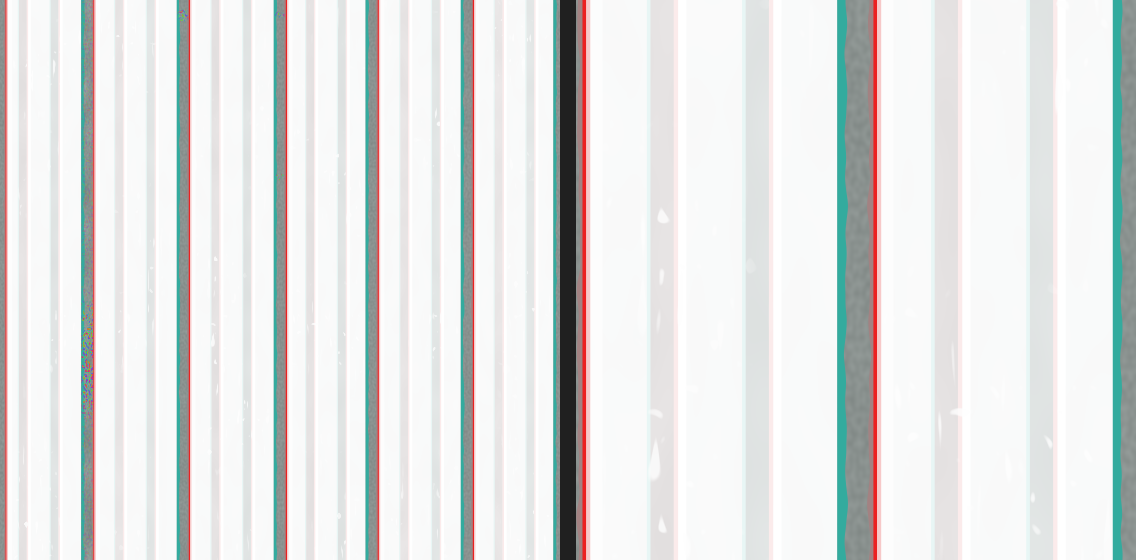
Left: the whole. Right: its middle third, enlarged.
Write a Shadertoy shader that draws this pattern.

```glsl
const float REPEATS = 6.0;
const vec3 PAPER = vec3(0.977, 0.979, 0.979);
const vec3 GREY = vec3(0.54, 0.57, 0.56);
const vec3 TEAL = vec3(0.20, 0.67, 0.62);
const vec3 MAUVE = vec3(0.64, 0.51, 0.51);
const vec3 RED = vec3(0.92, 0.13, 0.13);
const vec3 PINK = vec3(0.97, 0.79, 0.79);

// Uneven spacing, in fractions of one repeat
const float BAR_SHIFT[6] = float[](0.0, -0.059, -0.035, 0.004, -0.012, 0.008);
const float PALE_SHIFT[6] = float[](0.246, 0.277, 0.309, 0.324, 0.332, 0.344);

float hash(vec2 p) {
    vec3 q = fract(p.xyx * vec3(0.1031, 0.1030, 0.0973));
    q += dot(q, q.yzx + 33.33);
    return fract((q.x + q.y) * q.z);
}

float cornerSlope(vec2 cell, vec2 offset) {
    float angle = 6.2832 * hash(cell);
    return dot(vec2(cos(angle), sin(angle)), offset);
}

float gradientNoise(vec2 p) {
    vec2 i = floor(p), f = fract(p);
    vec2 u = f * f * f * (f * (f * 6.0 - 15.0) + 10.0);
    vec2 e = vec2(1.0, 0.0);
    float low = mix(cornerSlope(i, f), cornerSlope(i + e, f - e), u.x);
    float high = mix(cornerSlope(i + e.yx, f - e.yx), cornerSlope(i + 1.0, f - 1.0), u.x);
    return mix(low, high, u.y);
}

// Box-filtered coverage of the interval lo..hi
float band(float x, float lo, float hi, float px) {
    return clamp((x - lo) / px + 0.5, 0.0, 1.0) - clamp((x - hi) / px + 0.5, 0.0, 1.0);
}

float spot(vec2 p, vec2 center, vec2 radius) {
    return 1.0 - smoothstep(0.4, 1.0, length((p - center) / radius));
}

// Sparse flecks and upright scratches, gathered in patches
float wear(vec2 uv) {
    float patches = smoothstep(-0.1, 0.35, gradientNoise(uv * vec2(9.0, 6.0) + 4.0));
    float flecks = smoothstep(0.40, 0.50, gradientNoise(uv * vec2(95.0, 70.0)));
    float scratches = smoothstep(0.38, 0.48, gradientNoise(uv * vec2(130.0, 22.0) + 31.0));
    return patches * max(flecks, scratches);
}

// Faint stripe with a cool left fringe, warm right fringe and white rim
vec3 paleStripe(vec3 color, float x, float px, vec3 tint) {
    color = mix(color, vec3(0.91, 0.965, 0.96), band(x, -0.056, -0.040, px));
    color = mix(color, tint, band(x, -0.043, 0.043, px));
    color = mix(color, vec3(0.985, 0.92, 0.92), band(x, 0.040, 0.056, px));
    return mix(color, vec3(1.0), band(x, 0.056, 0.085, px));
}

// Dark bar with split colour edges
vec3 darkBar(vec3 color, float x, float px, vec3 core, float wobble) {
    color = mix(color, vec3(1.0), band(x, 0.085, 0.13, px) * 0.6);
    color = mix(color, core, band(x, -0.070, 0.060, px));
    color = mix(color, TEAL, band(x, -0.071, -0.040 + wobble, px));
    color = mix(color, MAUVE, band(x, 0.043 - wobble, 0.058, px));
    color = mix(color, RED, band(x, 0.058, 0.072, px));
    return mix(color, PINK, band(x, 0.072, 0.086, px));
}

// Saturated specks where the ink has broken up
vec3 brokenInk(vec3 color, vec2 uv, float amount) {
    float n = gradientNoise(uv * vec2(210.0, 120.0));
    vec3 hue = 0.5 + 0.35 * cos(6.2832 * (n * 2.5 + vec3(0.0, 0.36, 0.68)));
    return mix(color, hue, amount * smoothstep(0.08, 0.30, abs(n)));
}

void mainImage(out vec4 fragColor, in vec2 fragCoord) {
    vec2 uv = fragCoord / iResolution.xy;
    float px = REPEATS / iResolution.x;
    float x = uv.x * REPEATS;
    float worn = wear(uv);
    float grain = gradientNoise(uv * vec2(260.0, 190.0));
    float mottle = gradientNoise(uv * vec2(40.0, 16.0));
    vec3 color = PAPER + 0.006 * mottle;

    // Pale pairs, slightly different in each repeat
    for (int i = 0; i < 6; i++) {
        float local = x - float(i) - PALE_SHIFT[i];
        float fade = 0.02 * hash(vec2(float(i), 7.0)) + 0.02 * mottle;
        color = paleStripe(color, local, px, vec3(0.892, 0.880, 0.880) + fade);
        color = paleStripe(color, local - 0.34, px, vec3(0.872, 0.886, 0.884) + fade);
    }
    color = mix(color, vec3(0.995), 0.8 * worn);

    // Dark bars, including the halves cut by both sides
    for (int i = 0; i < 7; i++) {
        float local = x - float(i) - BAR_SHIFT[i % 6];
        float rough = i == 1 ? 1.0 : 0.25;
        vec3 core = GREY + 0.05 * grain + 0.09 * rough * mottle;
        float wobble = 0.016 * gradientNoise(vec2(float(i) * 9.3, uv.y * 45.0));
        color = darkBar(color, local, px, core, wobble);
        float inside = band(local, -0.068, 0.058, px);
        float broken = i == 1 ? 0.22 + 0.7 * spot(uv, vec2(0.156, 0.36), vec2(0.05, 0.13)) : 0.0;
        broken += 0.8 * spot(uv, vec2(0.327, 0.972), vec2(0.013, 0.016));
        broken += 0.7 * spot(uv, vec2(0.499, 0.973), vec2(0.013, 0.008));
        broken += 0.7 * spot(uv, vec2(0.499, 0.684), vec2(0.013, 0.008));
        color = brokenInk(color, uv, inside * min(broken, 1.0));
    }
    fragColor = vec4(clamp(color, 0.0, 1.0), 1.0);
}
```
